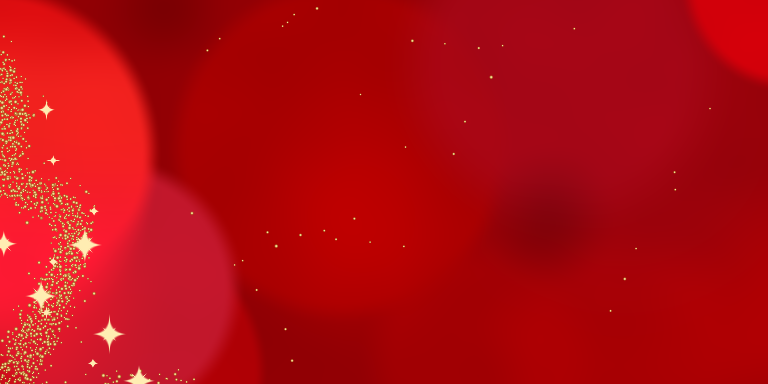
Give the GLSL for this background, as a WebGL 1 fragment shader.

```glsl
precision highp float;
// Red festive backdrop: large soft bokeh discs layered over deep red,
// with a winding ribbon of gold dust and pale sparkles at the left.
// Discs are distance masks, dust is jittered grid cells, sparkles are astroids.

uniform vec2 u_resolution;

#define DUST_LAYERS 5
#define DUST_CELL 0.0165
#define DUST_DENSITY 0.72
#define RIBBON_WIDTH 0.062
#define GLINTS 6
#define MOTTLE 0.035
#define BASE_RED vec3(0.57, 0.0, 0.015)
#define DARK_GOLD vec3(0.66, 0.38, 0.13)
#define PALE_GOLD vec3(0.98, 0.88, 0.60)

vec2 hash2(vec2 p) {
  vec2 k = vec2(dot(p, vec2(127.1, 311.7)), dot(p, vec2(269.5, 183.3)));
  return fract(sin(k) * 43758.5);
}

float gradientNoise(vec2 p) {
  vec2 i = floor(p), f = fract(p);
  vec2 u = f * f * f * (f * (f * 6.0 - 15.0) + 10.0);
  vec2 x = vec2(1.0, 0.0);
  float a = dot(hash2(i) * 2.0 - 1.0, f);
  float b = dot(hash2(i + x) * 2.0 - 1.0, f - x);
  float c = dot(hash2(i + x.yx) * 2.0 - 1.0, f - x.yx);
  float d = dot(hash2(i + 1.0) * 2.0 - 1.0, f - 1.0);
  return mix(mix(a, b, u.x), mix(c, d, u.x), u.y);
}

float disc(vec2 p, vec2 center, float radius, float blur) {
  return 1.0 - smoothstep(radius - blur, radius + blur, length(p - center));
}

float segment(vec2 p, vec2 a, vec2 b) {
  vec2 pa = p - a, ba = b - a;
  return length(pa - ba * clamp(dot(pa, ba) / dot(ba, ba), 0.0, 1.0));
}

vec3 bokeh(vec2 p) {
  vec3 col = BASE_RED;
  // Broad, faint discs on the right
  col = mix(col, vec3(0.67, 0.0, 0.01), 0.6 * disc(p, vec2(1.25, 0.07), 0.27, 0.06));
  col = mix(col, vec3(0.70, 0.0, 0.01), 0.65 * disc(p, vec2(1.62, 0.08), 0.30, 0.09));
  col = mix(col, vec3(0.74, 0.0, 0.01), 0.7 * disc(p, vec2(2.05, 0.20), 0.25, 0.18));
  col = mix(col, vec3(0.64, 0.02, 0.08), 0.5 * disc(p, vec2(1.62, 0.70), 0.42, 0.22));
  // Central disc, brightest toward its lower half
  col = mix(col, vec3(0.65, 0.0, 0.005), disc(p, vec2(0.885, 0.61), 0.425, 0.035));
  col = mix(col, vec3(0.76, 0.0, 0.0), 0.85 * disc(p, vec2(0.94, 0.43), 0.20, 0.20));
  // Crimson disc above and the bright upper right corner
  col = mix(col, vec3(0.66, 0.03, 0.10), 0.75 * disc(p, vec2(1.46, 0.83), 0.38, 0.09));
  col = mix(col, vec3(0.82, 0.0, 0.04), disc(p, vec2(2.06, 1.05), 0.27, 0.025));
  // Shadows between the discs
  col *= 1.0 - 0.16 * disc(p, vec2(1.43, 0.44), 0.10, 0.10);
  col *= 1.0 - 0.15 * disc(p, vec2(0.42, 0.98), 0.10, 0.10);
  // Overlapping discs at the lower left
  col = mix(col, vec3(0.69, 0.0, 0.02), disc(p, vec2(0.335, 0.03), 0.345, 0.02));
  col = mix(col, vec3(0.76, 0.09, 0.17), disc(p, vec2(0.286, 0.245), 0.325, 0.03));
  col = mix(col, vec3(0.92, 0.09, 0.17), disc(p, vec2(0.06, 0.22), 0.22, 0.20));
  // Large glowing disc at the left edge
  vec3 glow = mix(vec3(1.0, 0.10, 0.20), vec3(0.95, 0.13, 0.12), smoothstep(0.3, 0.7, p.y));
  glow = mix(glow, vec3(0.86, 0.05, 0.06), smoothstep(0.75, 1.0, p.y));
  float blur = mix(0.09, 0.028, smoothstep(0.2, 0.5, p.y));
  col = mix(col, glow, disc(p, vec2(-0.03, 0.60), 0.425, blur));
  return col * (1.0 + MOTTLE * gradientNoise(p * 5.0));
}

// Chance of a grain at p, highest along the winding ribbon
float dustDensity(vec2 p) {
  vec2 bend = vec2(0.0, 0.53), crest = vec2(0.13, 0.485), turn = vec2(0.195, 0.41);
  vec2 waist = vec2(0.175, 0.30), shoulder = vec2(0.035, 0.71);
  float d = segment(p, vec2(-0.01, 0.83), shoulder);
  d = min(d, segment(p, shoulder, bend));
  d = min(d, segment(p, bend, crest));
  d = min(d, segment(p, crest, turn));
  d = min(d, segment(p, turn, waist));
  d = min(d, segment(p, waist, vec2(0.04, 0.02)));
  float width = RIBBON_WIDTH * (1.0 + 0.35 * (1.0 - smoothstep(0.0, 0.3, p.y)));
  float ribbon = 1.0 - smoothstep(0.35 * width, width, d);
  float stray = 0.05 * (1.0 - smoothstep(width, 1.7 * width, d));
  float floorDust = 0.16 * (1.0 - smoothstep(0.01, 0.035, segment(p, vec2(0.27, 0.01), vec2(0.48, 0.01))));
  return DUST_DENSITY * ribbon + stray + floorDust;
}

vec3 addDust(vec3 col, vec2 p, float pixel) {
  for (int i = 0; i < DUST_LAYERS; i++) {
    float k = float(i), c = cos(k * 1.3), s = sin(k * 1.3);
    mat2 turn = mat2(c, s, -s, c);
    vec2 q = turn * p / DUST_CELL + k * 0.37;
    vec2 id = floor(q);
    vec2 rnd = hash2(id + k * 17.0), pick = hash2(id + k * 31.0 + 5.0);
    vec2 center = (id + 0.3 + 0.4 * rnd - k * 0.37) * DUST_CELL * turn;
    float radius = mix(0.0025, 0.0052, pick.y * pick.y);
    float d = length(p - center);
    float mask = 1.0 - smoothstep(radius - 0.5 * pixel, radius + 0.5 * pixel, d);
    vec3 gold = mix(PALE_GOLD, DARK_GOLD, smoothstep(0.15, 1.0, d / radius));
    col = mix(col, gold, mask * step(pick.x, dustDensity(center)));
  }
  return col;
}

// Four long rays with four shorter diagonal ones
float sparkle(vec2 p, vec2 center, float radius) {
  vec2 d = (p - center) / radius;
  vec2 diagonal = vec2(d.x + d.y, d.x - d.y) * 1.18;
  vec2 a = pow(abs(d), vec2(0.5)), b = pow(abs(diagonal), vec2(0.5));
  float reach = min(a.x + a.y, b.x + b.y);
  return max(1.0 - smoothstep(0.85, 1.08, reach), 0.35 * exp(-12.0 * dot(d, d)));
}

void main() {
  vec2 p = gl_FragCoord.xy / u_resolution.y;
  vec3 col = addDust(bokeh(p), p, 1.0 / u_resolution.y);

  // Leading sparkles, then small glints swaying down the ribbon
  float light = sparkle(p, vec2(0.010, 0.365), 0.042);
  light = max(light, sparkle(p, vec2(0.221, 0.362), 0.054));
  light = max(light, sparkle(p, vec2(0.107, 0.229), 0.050));
  light = max(light, sparkle(p, vec2(0.285, 0.130), 0.052));
  light = max(light, sparkle(p, vec2(0.362, 0.008), 0.050));
  for (int i = 0; i < GLINTS; i++) {
    float k = float(i);
    vec2 center = vec2(0.17 + 0.075 * cos(2.0 * (k - 2.0)), 0.714 - 0.132 * k);
    light = max(light, sparkle(p, center, mix(0.028, 0.018, min(k, 1.0))));
  }
  gl_FragColor = vec4(mix(col, vec3(1.0, 0.93, 0.70), light), 1.0);
}
```
